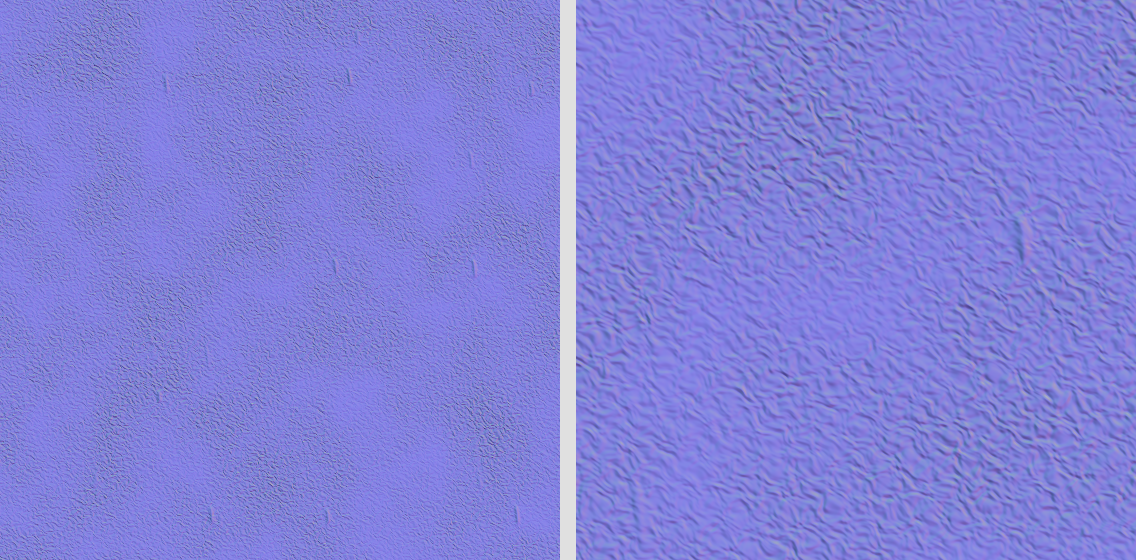
Left, the full canvas; right, a detail of the centre.
Give the GLSL for this texture map, as a Shadertoy shader.

```glsl
// Normal map of a fine, rough coating with soft patches and short raised ticks.
// A height field of stretched gradient noise, faint creases and scattered ticks
// is differentiated, and its slope is encoded as red, green and blue.

vec2 hash22(vec2 p) {
    vec3 q = fract(p.xyx * vec3(0.1031, 0.1030, 0.0973));
    q += dot(q, q.yzx + 33.33);
    return fract((q.xx + q.yz) * q.zy);
}

float cornerRamp(vec2 cell, vec2 offset) {
    float angle = 6.2832 * hash22(cell).x;
    return dot(vec2(cos(angle), sin(angle)), offset);
}

float gradientNoise(vec2 p) {
    vec2 i = floor(p), f = p - i;
    vec2 u = f * f * f * (f * (f * 6.0 - 15.0) + 10.0);
    vec2 e = vec2(1, 0);
    return mix(mix(cornerRamp(i, f), cornerRamp(i + e, f - e), u.x),
               mix(cornerRamp(i + e.yx, f - e.yx), cornerRamp(i + 1.0, f - 1.0), u.x), u.y);
}

// Broad patches: low where the coating is smooth, high where it is coarse
float roughness(vec2 p) {
    float n = gradientNoise(p * 4.5 + 7.3)
            + 0.8 * gradientNoise(p * 10.0 + 31.7)
            + 0.5 * gradientNoise(p * 24.0 + 12.9);
    return 1.0 + 0.75 * clamp(n, -0.7, 0.7);
}

// Sparse, nearly vertical raised ticks, at most one per grid cell: (height, cover)
vec2 ticks(vec2 p) {
    vec2 cell = floor(p * 9.0);
    vec2 place = hash22(cell + 53.0), kind = hash22(cell + 117.0);
    vec2 d = p - (cell + 0.5 + 0.55 * (place - 0.5)) / 9.0;
    float along = d.y / mix(0.013, 0.020, kind.y);
    float across = d.x + 0.12 * d.y + 0.0015 * along * along;
    float width = 0.0032;
    float body = exp(-across * across / (width * width));
    float taper = 1.0 - smoothstep(0.5, 1.0, abs(along));
    float cover = step(kind.x, 0.25) * body * taper;
    return cover * vec2(mix(0.7, 1.8, place.y), 1.0);
}

float relief(vec2 p) {
    // Grain axes: long side runs from upper left to lower right
    vec2 q = vec2(dot(p, vec2(0.85, -0.53)), dot(p, vec2(0.53, 0.85)));
    vec2 warp = vec2(gradientNoise(p * 80.0 + 3.1), gradientNoise(p * 80.0 + 71.9));
    vec2 bent = q + 0.004 * warp;

    float grain = gradientNoise(bent * vec2(135, 215))
                + 0.5 * gradientNoise(bent * vec2(260, 360) + 19.4);

    // Thin creases along zero lines, kept only in a few places
    float line = 6.0 * gradientNoise(q * vec2(20, 65) + 41.2);
    float gate = smoothstep(0.1, 0.4, gradientNoise(p * 14.0 + 5.6));
    float crease = 0.35 * gate * exp(-line * line);

    vec2 tick = ticks(p);
    return roughness(p) * (grain + crease) * (1.0 - 0.6 * tick.y) + tick.x;
}

void mainImage(out vec4 fragColor, in vec2 fragCoord) {
    vec2 p = fragCoord / min(iResolution.x, iResolution.y);

    // Central differences of the height, scaled to about unit slope
    vec2 e = vec2(0.0006, 0);
    vec2 slope = vec2(relief(p + e) - relief(p - e),
                      relief(p + e.yx) - relief(p - e.yx)) / (2.0 * e.x * 255.0);

    // Steep or shaded faces lose blue and turn grey
    float steep = min(dot(slope, slope), 4.0);
    float shaded = max(slope.x + slope.y, 0.0);
    vec3 color = vec3(0.512 - dot(slope, vec2(0.065, 0.016)),
                      0.508 - dot(slope, vec2(0.012, 0.058)),
                      0.886 - 0.023 * steep - 0.050 * shaded);
    color.rg -= 0.018 * shaded;

    // Coarse patches are duller as a whole
    color -= vec3(0.025, 0.005, 0.055) * (roughness(p) - 1.0);
    fragColor = vec4(clamp(color, 0.0, 1.0), 1.0);
}
```
